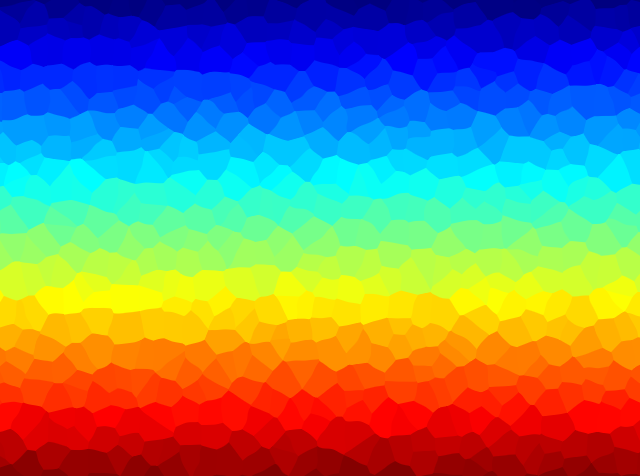
Reproduce this background procedurally as a WebGL 1 fragment shader.

```glsl
precision highp float;
// Mosaic of irregular Voronoi cells, tinted by height from deep red up to deep blue.

uniform vec2 u_resolution;

#define ROWS 21.0        // cells per canvas height
#define JITTER 0.96      // how far seeds stray inside their grid square
#define WARP 0.16        // bending of cell edges, in cells
#define WARP_SCALE 1.7   // frequency of the bending

vec2 hash2(vec2 p) {
  vec2 q = vec2(dot(p, vec2(127.1, 311.7)), dot(p, vec2(269.5, 183.3)));
  return fract(sin(q) * 43758.5);
}

// Smooth two-channel value noise in 0..1
vec2 noise2(vec2 p) {
  vec2 i = floor(p);
  vec2 f = fract(p);
  f = f * f * (3.0 - 2.0 * f);
  vec2 low = mix(hash2(i), hash2(i + vec2(1.0, 0.0)), f.x);
  vec2 high = mix(hash2(i + vec2(0.0, 1.0)), hash2(i + vec2(1.0, 1.0)), f.x);
  return mix(low, high, f.y);
}

// Rainbow ramp: dark blue, blue, cyan, yellow, red, dark red
vec3 rainbow(float t) {
  return clamp(1.5 - abs(4.0 * clamp(t, 0.0, 1.0) - vec3(3.0, 2.0, 1.0)), 0.0, 1.0);
}

vec3 seedColor(vec2 seed) {
  return rainbow(1.0 - seed.y / ROWS);
}

void main() {
  float pixel = ROWS / u_resolution.y;
  vec2 p = gl_FragCoord.xy * pixel;
  p += WARP * (noise2(p * WARP_SCALE + 40.0) - 0.5);

  // Find the two closest seeds
  vec2 base = floor(p);
  vec2 nearest = vec2(0.0);
  vec2 second = vec2(0.0);
  float d1 = 1000.0;
  float d2 = 1000.0;
  for (int y = -2; y <= 2; y++) {
    for (int x = -2; x <= 2; x++) {
      vec2 cell = base + vec2(float(x), float(y));
      vec2 seed = cell + 0.5 + JITTER * (hash2(cell) - 0.5);
      vec2 offset = seed - p;
      float d = dot(offset, offset);
      if (d < d1) {
        d2 = d1;
        second = nearest;
        d1 = d;
        nearest = seed;
      } else if (d < d2) {
        d2 = d;
        second = seed;
      }
    }
  }

  // Blend across the shared edge over about one pixel
  float edge = 0.5 * (d2 - d1) / max(length(second - nearest), 0.001);
  float inside = clamp(0.5 + edge / pixel, 0.0, 1.0);
  vec3 color = mix(seedColor(second), seedColor(nearest), inside);
  gl_FragColor = vec4(color, 1.0);
}
```
